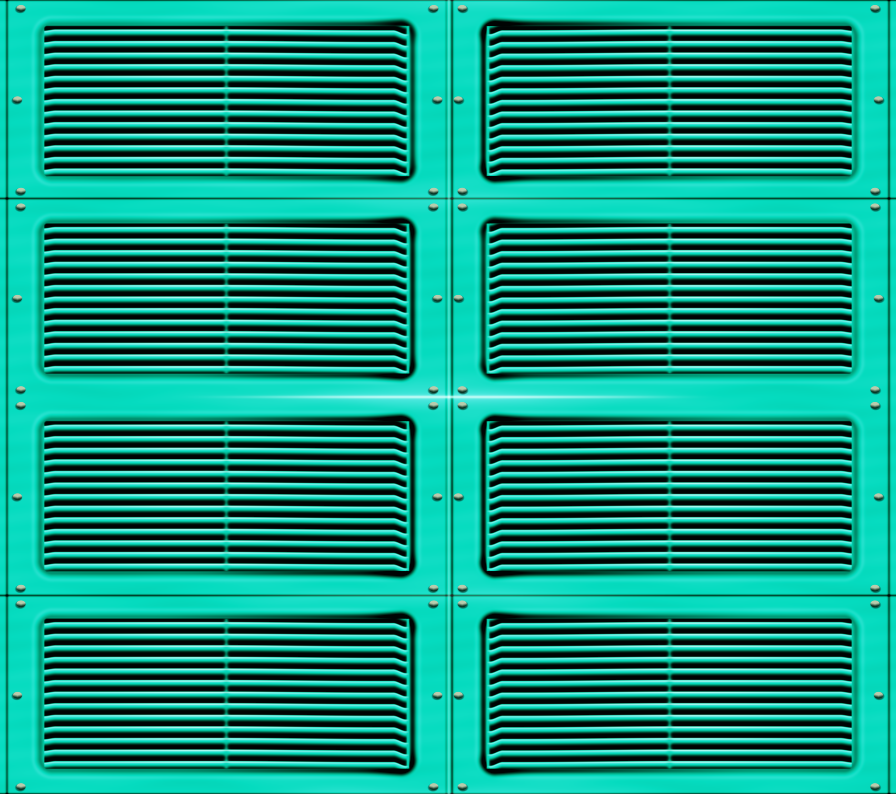
A Shadertoy shader for this texture:

```glsl
// Enamelled louvre panels, two across and four down, mirrored about the middle seam.
// One brightness value is built up from slats, recess, bars and seams, then sent
// through an enamel colour ramp; rivets and thin glints are laid on top.
#define SHEET vec2(768.0, 682.0)   // design units across and down
#define ROWS 4.0
#define SLATS 13.0
#define PITCH 9.95                 // slat spacing
#define VENT_CENTRE vec2(190.0, 0.6)
#define VENT_HALF vec2(156.0, 64.5)
#define RECESS_HALF vec2(163.0, 69.5)
#define RECESS_RADIUS 14.0
#define RIVET_SIZE vec2(3.9, 2.9)
#define FRAME_LIGHT 0.80
#define WEAR 0.025

const vec3 ENAMEL[6] = vec3[6](
    vec3(0.00, 0.015, 0.01), vec3(0.00, 0.21, 0.14), vec3(0.00, 0.44, 0.33),
    vec3(0.00, 0.69, 0.54), vec3(0.02, 0.86, 0.75), vec3(0.32, 0.91, 0.88));
const vec3 GLINT = vec3(0.86, 1.0, 0.98);
const vec3 RIVET_PALE = vec3(0.72, 0.80, 0.68);
const vec3 RIVET_DARK = vec3(0.03, 0.20, 0.14);

vec3 enamel(float light) {
    float t = clamp(light, 0.0, 1.0) * 5.0;
    int i = int(min(t, 4.0));
    return mix(ENAMEL[i], ENAMEL[i + 1], t - float(i));
}

float hash(vec2 p) { return fract(sin(dot(p, vec2(12.99, 78.23))) * 4375.5); }

float roundBox(vec2 p, vec2 halfSize, float r) {
    vec2 q = abs(p) - halfSize + r;
    return length(max(q, 0.0)) + min(max(q.x, q.y), 0.0) - r;
}

// Soft line of given half width around zero
float line(float d, float w) { return exp(-d * d / (w * w)); }

// Faint uneven sheen from layered sines
float smudge(vec2 p) {
    return sin(p.x * 0.031 + 2.0 * sin(p.y * 0.043)) * 0.6
         + sin(p.y * 0.37 + sin(p.x * 0.05)) * 0.4;
}

// Slat brightness: x is the distance from the middle seam, y runs down from the first slat
float slatLight(vec2 p, out float glint) {
    float curl = 3.2 * smoothstep(47.0, 36.0, p.x) + 1.2 * smoothstep(336.0, 347.0, p.x);
    float sag = 0.8 * smoothstep(190.0, 60.0, p.x);
    float s = fract((p.y - curl - sag) / PITCH);
    float body = smoothstep(0.0, 0.16, s) * (1.0 - smoothstep(0.28, 0.76, s));
    glint = line(s - 0.15, 0.08) * (0.28 + 0.4 * line(p.x - 215.0, 75.0));
    return 0.86 * body + 0.12 * line(s - 0.16, 0.1);
}

void mainImage(out vec4 fragColor, in vec2 fragCoord) {
    vec2 uv = fragCoord / iResolution.xy;
    vec2 p = vec2(uv.x - 0.5, 1.0 - uv.y) * SHEET;
    float aa = SHEET.x / iResolution.x;
    float rowHeight = SHEET.y / ROWS;

    // Panel cell: x from the middle seam, y from the row centre, downwards
    float row = floor(p.y / rowHeight);
    vec2 cell = vec2(abs(p.x), p.y - (row + 0.5) * rowHeight);
    float variation = hash(vec2(row, sign(p.x)));
    float shift = 0.9 - 0.8 * row;
    vec2 q = cell - VENT_CENTRE - vec2(0.0, shift);

    // Frame with pale sheen beside the horizontal seams
    float seamIndex = floor(p.y / rowHeight + 0.5);
    float seam = p.y - seamIndex * rowHeight;
    float middleSeam = 1.0 - step(0.5, abs(seamIndex - 0.5 * ROWS));
    float reach = smoothstep(240.0, 30.0, cell.x);
    float light = FRAME_LIGHT + WEAR * smudge(p);
    light += exp(-abs(seam) / 8.0) * reach * mix(0.10, 0.22, middleSeam);

    // Pressed recess, shaded most on the inner side and at its corners
    float recess = roundBox(q, RECESS_HALF, RECESS_RADIUS);
    float inner = smoothstep(260.0, 30.0, cell.x);
    float corner = smoothstep(45.0, 68.0, abs(q.y)) * line(cell.x - 34.0, 24.0);
    float shade = (0.28 + 0.4 * inner + 0.4 * corner) * (0.8 + 0.3 * variation);
    light += 0.07 * line(recess - 2.5, 1.8);
    light -= shade * line(recess + 3.5, 2.8 + 1.4 * corner);

    // Slats over the dark opening
    float glint;
    float slats = slatLight(vec2(cell.x, q.y + 0.5 * SLATS * PITCH - 2.5), glint);
    float vent = smoothstep(aa, -aa, roundBox(q, VENT_HALF, 2.5));
    light = mix(light, slats, vent);
    glint *= vent;

    // Beaded centre bar and upright at the inner end
    float inVent = smoothstep(aa, -aa, abs(q.y) - VENT_HALF.y);
    float bead = 0.5 + 0.5 * cos(6.2832 * (q.y / PITCH + 0.5 * SLATS - 0.55));
    float bar = line(cell.x - VENT_CENTRE.x, 1.7 + 1.0 * bead) * inVent;
    light = mix(light, 0.42 + 0.36 * bead, bar);
    light = mix(light, 0.78, line(cell.x - 34.3, 1.5) * inVent);

    // Seams: dark joints, with a bright edge on the middle one
    light -= (1.0 - middleSeam) * 0.55 * line(seam, 1.0);
    light -= 0.5 * line(p.x - 3.5, 1.2) + 0.2 * line(p.x + 1.5, 1.0);
    light -= 0.45 * line(cell.x - 378.0, 1.2);
    glint += line(seam, 1.3) * reach * mix(0.15, 0.8, middleSeam);
    glint += 0.3 * line(p.x - 0.8, 0.9);
    vec3 color = mix(enamel(light), GLINT, clamp(glint, 0.0, 1.0));

    // Rivets: corners and mid sides of each panel
    for (int i = -1; i <= 1; i++) {
        for (int j = 0; j < 2; j++) {
            float end = abs(float(i));
            float x = j == 0 ? mix(8.8, 12.2, end) : mix(369.0, 366.0, end);
            vec2 d = (cell - vec2(x, float(i) * 78.5 + 0.4)) / RIVET_SIZE;
            float edge = aa / RIVET_SIZE.y;
            float shadow = smoothstep(1.35, 0.8, length(d - vec2(0.15, 0.3)));
            float head = smoothstep(1.0 + 0.5 * edge, 1.0 - 0.5 * edge, length(d));
            vec3 metal = mix(RIVET_PALE, RIVET_DARK, smoothstep(-0.2, 0.9, d.y + 0.3 * abs(d.x)));
            color = mix(color, RIVET_DARK, 0.7 * shadow);
            color = mix(color, metal, head);
        }
    }
    fragColor = vec4(color, 1.0);
}
```
